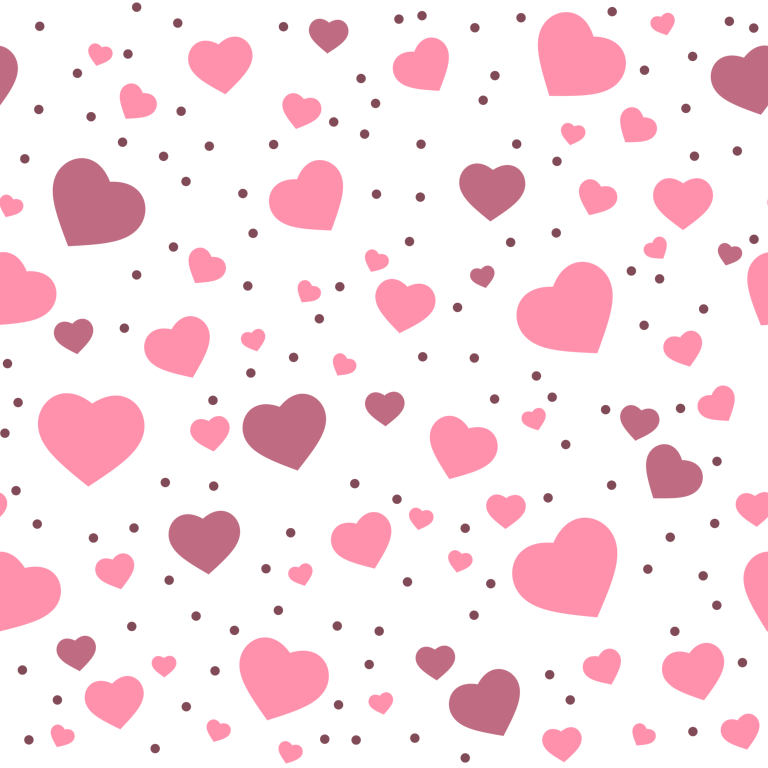
Write a WebGL 1 fragment shader that draws this pattern.

```glsl
precision highp float;
uniform vec2 u_resolution;

const vec3 PAPER = vec3(1.0);
const vec3 PINK = vec3(1.0, 0.57, 0.68);
const vec3 MAUVE = vec3(0.75, 0.42, 0.51);
const vec3 PLUM = vec3(0.50, 0.29, 0.34);

// Columns and rows per tile; rows are even so the brick offset wraps
const vec2 LARGE_GRID = vec2(4.0, 6.0);
const vec2 SMALL_GRID = vec2(9.0, 10.0);
const vec2 DOT_GRID = vec2(16.0, 18.0);

// Room around each cell centre, shared by radius and jitter
const float LARGE_ROOM = 0.098;
const float SMALL_ROOM = 0.052;
const float DOT_ROOM = 0.027;

const float LARGE_MIN = 0.042;
const float LARGE_MAX = 0.080;
const float SMALL_RADIUS = 0.028;
const float TINY_RADIUS = 0.0175;
const float DOT_RADIUS = 0.0061;
const float HEART_GAP = 0.007;
const float DOT_GAP = 0.010;
const float ABSENT = -1.0;

const float SMALL_SHARE = 0.45;
const float SMALL_MAUVE_SHARE = 0.25;
const float MAX_TILT = 0.65;
const float HEART_FIT = 0.92;     // half width inside the bounding circle
const float HEART_HEIGHT = 0.78;  // half height along the axis

float hash(vec2 cell, float seed) {
    return fract(sin(dot(cell + seed * 0.37, vec2(12.9898, 78.233))) * 43758.5453);
}

vec2 wrapCell(vec2 cell, vec2 grid) {
    return floor(mod(cell + 0.5, grid));
}

// One of the nine brick cells around p
vec2 nearCell(vec2 p, vec2 grid, int index) {
    float k = float(index);
    float dy = floor((k + 0.5) / 3.0);
    float row = floor(p.y * grid.y) + dy - 1.0;
    float col = floor(p.x * grid.x - 0.5 * mod(row, 2.0)) + k - 3.0 * dy - 1.0;
    return vec2(col, row);
}

// Brick centre moved by up to reach in a random direction
vec2 scatter(vec2 cell, vec2 grid, float reach, float seed) {
    vec2 id = wrapCell(cell, grid);
    float angle = 6.2832 * hash(id, seed);
    float amount = reach * sqrt(hash(id, seed + 1.0));
    vec2 centre = (cell + 0.5 + vec2(0.5 * mod(cell.y, 2.0), 0.0)) / grid;
    return centre + amount * vec2(cos(angle), sin(angle));
}

// Centre and radius; ranked sizes keep the mix of large and medium even
vec3 largeHeart(vec2 cell) {
    vec2 id = wrapCell(cell, LARGE_GRID);
    float rank = mod((id.x * 6.0 + id.y) * 11.0 + 0.5, 24.0) / 24.0;
    float radius = mix(LARGE_MIN, LARGE_MAX, rank * rank);
    return vec3(scatter(cell, LARGE_GRID, LARGE_ROOM - radius, 1.0), radius);
}

float largeClearance(vec2 p) {
    float d = 1.0;
    for (int i = 0; i < 9; i++) {
        vec3 h = largeHeart(nearCell(p, LARGE_GRID, i));
        d = min(d, distance(p, h.xy) - h.z);
    }
    return d;
}

// Shrinks or vanishes where large hearts leave no room; skipped far from p
vec3 smallHeart(vec2 cell, vec2 p) {
    float pick = hash(wrapCell(cell, SMALL_GRID), 5.0);
    float radius = pick < SMALL_SHARE ? SMALL_RADIUS : TINY_RADIUS;
    vec2 centre = scatter(cell, SMALL_GRID, SMALL_ROOM - radius, 6.0);
    if (distance(centre, p) > radius + DOT_RADIUS + DOT_GAP) return vec3(centre, ABSENT);
    float room = largeClearance(centre) - HEART_GAP;
    if (room < radius) radius = TINY_RADIUS;
    return vec3(centre, room < radius ? ABSENT : radius);
}

bool dotFits(vec2 p) {
    float d = largeClearance(p);
    for (int i = 0; i < 9; i++) {
        vec3 h = smallHeart(nearCell(p, SMALL_GRID, i), p);
        d = min(d, distance(p, h.xy) - h.z);
    }
    return d > DOT_RADIUS + DOT_GAP;
}

// Mirrored, bent ellipse; value over gradient approximates distance
float heartDistance(vec2 p, float radius, float tilt) {
    float size = radius * HEART_FIT;
    float c = cos(tilt), s = sin(tilt);
    p = vec2(c * p.x - s * p.y, s * p.x + c * p.y) / size;
    float x = abs(p.x);
    float lift = x * (0.72 - 0.34 * x);
    float slope = 0.72 - 0.68 * x;
    float y = (p.y + 0.085 - lift) / HEART_HEIGHT;
    float len = length(vec2(x, y));
    vec2 gradient = vec2(x - y * slope / HEART_HEIGHT, y / HEART_HEIGHT);
    return size * (len - 1.0) * len / max(length(gradient), 0.001);
}

float fill(float d) {
    float edge = 0.75 / min(u_resolution.x, u_resolution.y);
    return 1.0 - smoothstep(-edge, edge, d);
}

float tiltOf(vec2 id, float seed) {
    return MAX_TILT * (2.0 * hash(id, seed) - 1.0);
}

void main() {
    vec2 p = gl_FragCoord.xy / u_resolution;
    vec3 color = PAPER;
    for (int i = 0; i < 9; i++) {
        // Large and medium hearts
        vec2 cell = nearCell(p, LARGE_GRID, i);
        vec2 id = wrapCell(cell, LARGE_GRID);
        vec3 h = largeHeart(cell);
        vec3 tint = mod(3.0 * id.x + 5.0 * id.y + 0.5, 7.0) > 5.0 ? MAUVE : PINK;
        color = mix(color, tint, fill(heartDistance(p - h.xy, h.z, tiltOf(id, 3.0))));

        // Small and tiny hearts in the gaps
        cell = nearCell(p, SMALL_GRID, i);
        id = wrapCell(cell, SMALL_GRID);
        h = smallHeart(cell, p);
        if (h.z > 0.0) {
            tint = hash(id, 8.0) < SMALL_MAUVE_SHARE ? MAUVE : PINK;
            color = mix(color, tint, fill(heartDistance(p - h.xy, h.z, tiltOf(id, 9.0))));
        }

        // Dots in what is left
        cell = nearCell(p, DOT_GRID, i);
        vec2 centre = scatter(cell, DOT_GRID, DOT_ROOM - DOT_RADIUS, 11.0);
        float d = distance(p, centre) - DOT_RADIUS;
        if (d < DOT_RADIUS && dotFits(centre)) color = mix(color, PLUM, fill(d));
    }
    gl_FragColor = vec4(color, 1.0);
}
```
